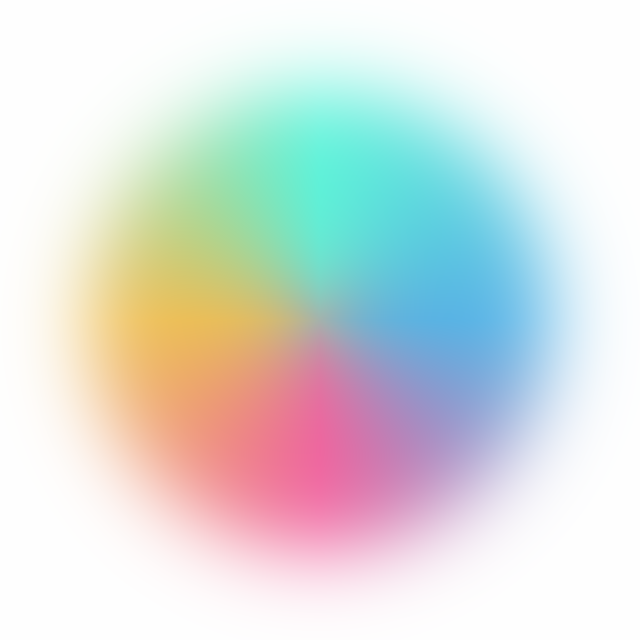
This background is drawn by a WebGL 2 fragment shader. Its source:

```glsl
#version 300 es
precision highp float;

uniform vec2 u_resolution;
out vec4 fragColor;

const float TAU = 6.2831853;
const vec2 CENTER = vec2(0.5);
const float DISC_RADIUS = 0.355;
const float BLUR = 0.0625;          // standard deviation of the blur
const float STOP_ROUNDING = 0.3;    // softens the creases between colours
const vec3 BACKGROUND = vec3(0.997);
const vec3 TEAL = vec3(0.36, 0.95, 0.85);
const vec3 BLUE = vec3(0.335, 0.70, 0.90);
const vec3 PINK = vec3(0.94, 0.39, 0.62);
const vec3 AMBER = vec3(0.93, 0.745, 0.33);
const vec3 WHEEL[4] = vec3[4](TEAL, BLUE, PINK, AMBER);

// Conic gradient, clockwise from the top
vec3 wheelColor(float turn) {
  float position = fract(turn) * 4.0;
  int index = int(position) % 4;
  float t = fract(position);
  t = mix(t, smoothstep(0.0, 1.0, t), STOP_ROUNDING);
  return mix(WHEEL[index], WHEEL[(index + 1) % 4], t);
}

// Smooth approximation of the normal cumulative distribution
float gaussianEdge(float z) {
  z = clamp(z, -6.0, 6.0);
  return 0.5 + 0.5 * tanh(0.798 * (z + 0.0447 * z * z * z));
}

void main() {
  float side = min(u_resolution.x, u_resolution.y);
  vec2 uv = (gl_FragCoord.xy - 0.5 * u_resolution) / side + 0.5;
  vec2 p = uv - CENTER;
  float radius = length(p);

  // Hues, blended to their mean around the hub
  float turn = radius > 0.0 ? atan(p.x, p.y) / TAU : 0.0;
  vec3 hubColor = 0.25 * (TEAL + BLUE + PINK + AMBER);
  vec3 color = mix(hubColor, wheelColor(turn), tanh(radius / (1.6 * BLUR)));

  // Blurred disc over the pale ground
  float coverage = gaussianEdge((DISC_RADIUS - radius) / BLUR);
  fragColor = vec4(mix(BACKGROUND, color, coverage), 1.0);
}
```
